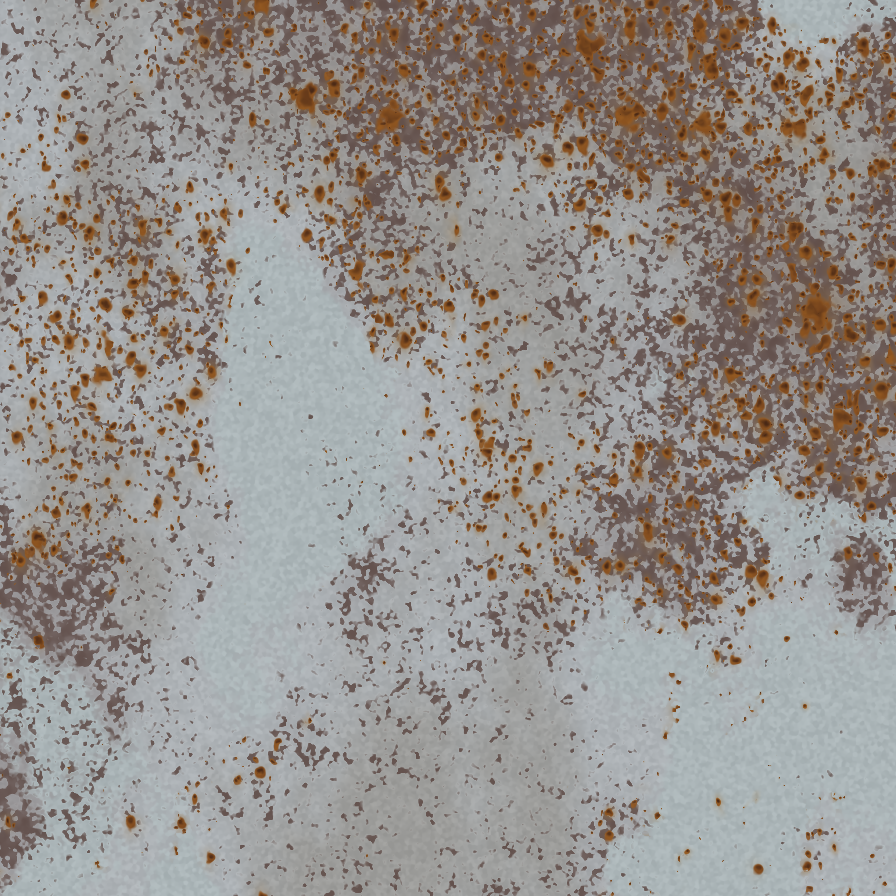
Reproduce this texture procedurally as a Shadertoy shader.

```glsl
vec3 hash3(vec2 p) {
    vec3 q = fract(p.xyx * vec3(0.1031, 0.1030, 0.0973));
    q += dot(q, q.yxz + 33.33);
    return fract((q.xxy + q.yzz) * q.zyx);
}

// Smooth cellular noise: random values blended around jittered points
float cellBlend(vec2 p) {
    vec2 total = vec2(0.0);
    for (int y = -1; y <= 1; y++)
    for (int x = -1; x <= 1; x++) {
        vec2 cell = floor(p) + vec2(x, y);
        vec3 rnd = hash3(cell);
        vec2 d = cell + rnd.xy - p;
        float weight = exp(-5.0 * dot(d, d));
        total += weight * vec2(rnd.z, 1.0);
    }
    return total.x / total.y;
}

float clouds(vec2 p) {
    float sum = 0.0, amp = 0.5;
    for (int i = 0; i < 5; i++) {
        sum += amp * cellBlend(p);
        p = mat2(1.6, 1.2, -1.2, 1.6) * p + 17.3;
        amp *= 0.5;
    }
    return sum / 0.97;
}

// Scattered pits that run downward: x = rust cover, y = dark core, z = stain
vec3 rustSpots(vec2 p, float density) {
    vec3 spots = vec3(0.0);
    for (int y = -1; y <= 1; y++)
    for (int x = -1; x <= 1; x++) {
        vec2 cell = floor(p) + vec2(x, y);
        vec3 place = hash3(cell + 5.0);
        vec3 kind = hash3(cell + 57.0);
        float radius = mix(0.14, 0.36, place.z * place.z);
        radius *= smoothstep(0.0, 0.2, density - kind.x);
        if (radius < 0.01) continue;

        vec2 d = p - cell - place.xy;
        float core = length(d - vec2(0.0, 0.15 * radius));
        d.y *= d.y < 0.0 ? mix(0.4, 1.0, kind.y) : 0.9;
        float dist = length(d);
        float stain = exp(-dist * dist / (radius * radius * 2.2));
        spots = max(spots, vec3(
            1.0 - smoothstep(radius * 0.65, radius * 1.05, dist),
            1.0 - smoothstep(radius * 0.15, radius * 0.75, core),
            stain * kind.z));
    }
    return spots;
}

void mainImage(out vec4 fragColor, in vec2 fragCoord) {
    vec2 uv = fragCoord / iResolution.y;

    // Broad masks
    float wear = clouds(uv * vec2(5.0, 3.6) + 3.0) + 0.14 * (uv.y - 0.5);
    float patches = clouds(uv * vec2(4.6, 3.2) + 41.0);
    float rustiness = mix(wear, clouds(uv * vec2(6.0, 5.0) + 83.0), 0.6);

    // Fine grain
    float fine = cellBlend(uv * 250.0);
    float coarse = cellBlend(uv * vec2(120.0, 100.0) + 9.0);
    float speck = 0.6 * fine + 0.4 * coarse;
    float fresh = smoothstep(0.59, 0.65, patches + 0.10 * (speck - 0.5));

    // Weathered paint with smooth pale patches
    vec3 color = mix(vec3(0.68, 0.70, 0.715), vec3(0.60, 0.595, 0.58),
                     smoothstep(0.55, 0.32, patches) * 0.8);
    color = mix(color, vec3(0.55, 0.51, 0.51), 0.5 * smoothstep(0.4, 0.75, wear));
    color = mix(color, vec3(0.67, 0.71, 0.72), fresh);
    color += 0.07 * (fine - 0.5);

    // Purple-brown speckle where the paint has worn
    float limit = mix(0.77, 0.41, smoothstep(0.27, 0.73, wear)) + 0.22 * fresh;
    float worn = smoothstep(limit - 0.07, limit + 0.09, speck);
    color = mix(color, mix(vec3(0.44, 0.38, 0.37), vec3(0.35, 0.27, 0.25), coarse), worn * 0.88);

    // Rust pits in three sizes
    vec2 rough = vec2(coarse, cellBlend(uv * 95.0 + 31.0)) - 0.5;
    vec2 q = uv + rough * 0.006;
    float density = smoothstep(0.34, 0.72, rustiness) * (1.0 - 0.8 * fresh);
    vec3 small = rustSpots(q * 85.0, density * 0.75);
    vec3 medium = rustSpots(q * 44.0 + 13.0, 0.06 + density * 0.85);
    vec3 large = rustSpots((uv + rough * 0.016) * 19.0 + 29.0,
                           0.55 * smoothstep(0.5, 0.72, rustiness));
    vec3 rust = max(max(small * vec3(0.9, 0.8, 0.4), medium), large * vec3(1.0, 0.6, 0.8));

    vec3 orange = mix(vec3(0.46, 0.25, 0.09), vec3(0.61, 0.37, 0.13), 0.6 * coarse + 0.4 * fine);
    color = mix(color, vec3(0.60, 0.45, 0.25), 0.6 * rust.z);
    color = mix(color, orange, rust.x * 0.95);
    color = mix(color, vec3(0.26, 0.14, 0.08), rust.y * mix(0.5, 0.95, fine));

    fragColor = vec4(clamp(color, 0.0, 1.0), 1.0);
}
```
